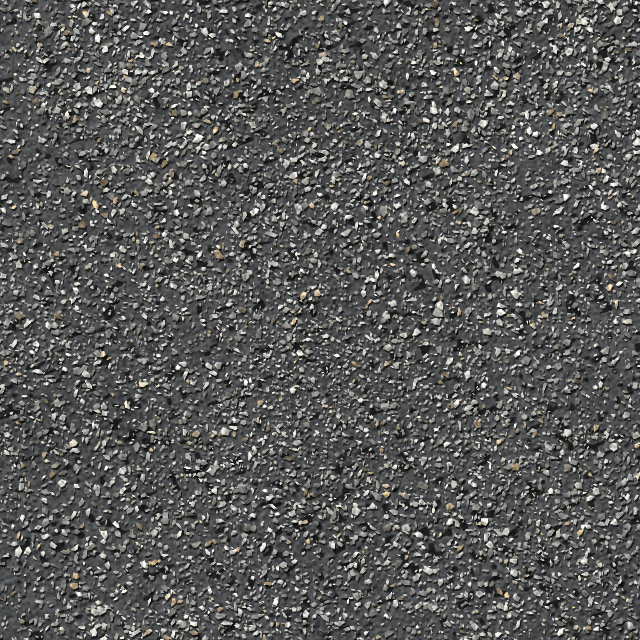
Write a three.js fragment shader that draws this texture.

```glsl
varying vec2 vUv;

const vec2 LIGHT = vec2(-0.45, 0.89);
const vec3 BINDER = vec3(0.292, 0.298, 0.304);
const vec3 PALE_STONE = vec3(1.0, 1.0, 0.965);
const vec3 TAN_STONE = vec3(1.0, 0.88, 0.69);
const float EDGE = 0.0009;
const float SHADOW_LENGTH = 0.0034;

float hash(vec2 p) {
  vec3 q = fract(p.xyx * 0.1031);
  q += dot(q, q.yzx + 33.33);
  return fract((q.x + q.y) * q.z);
}

float noise(vec2 p) {
  vec2 i = floor(p), f = fract(p);
  f = f * f * (3.0 - 2.0 * f);
  float low = mix(hash(i), hash(i + vec2(1.0, 0.0)), f.x);
  float high = mix(hash(i + vec2(0.0, 1.0)), hash(i + 1.0), f.x);
  return mix(low, high, f.y);
}

mat2 rotation(float angle) {
  float c = cos(angle), s = sin(angle);
  return mat2(c, -s, s, c);
}

// Irregular five-sided chip, cut by half planes
float chipDistance(vec2 p, float radius, vec2 seed) {
  float d = -1.0;
  for (int k = 0; k < 5; k++) {
    float side = float(k);
    float turn = 1.2566 * (side + 0.6 * hash(seed + side * 7.3));
    float reach = radius * mix(0.62, 1.08, hash(seed + side * 3.7 + 19.0));
    d = max(d, dot(p, vec2(cos(turn), sin(turn))) - reach);
  }
  return d;
}

// Scattered chips: coverage, tone, hue pick, slope towards the light
vec4 chips(vec2 uv, float grid, float density, float seed) {
  vec2 p = uv * grid;
  vec2 home = floor(p);
  vec4 best = vec4(0.0);
  for (int y = -1; y <= 1; y++) {
    for (int x = -1; x <= 1; x++) {
      vec2 cell = home + vec2(float(x), float(y));
      vec2 id = cell + seed;
      float patchiness = noise(cell / grid * 7.0 + seed) - 0.5;
      if (hash(id + 5.1) > density + 0.4 * patchiness) continue;
      vec2 centre = cell + 0.1 + 0.8 * vec2(hash(id), hash(id + 41.7));
      float angle = 0.4 + 2.7 * (hash(id + 11.3) - 0.5);
      float radius = mix(0.25, 0.47, hash(id + 23.9));
      float flatness = mix(1.1, 2.4, hash(id + 31.1));
      vec2 local = p - centre;
      vec2 q = rotation(angle) * local;
      q.y *= flatness;
      float width = EDGE * grid * 1.25;
      float cover = smoothstep(width, -width, chipDistance(q, radius, id));
      if (cover > best.x) {
        float slope = clamp(dot(local, LIGHT) / radius, -1.0, 1.0);
        best = vec4(cover, hash(id + 53.3), hash(id + 67.7), slope);
      }
    }
  }
  return best;
}

// Rough bitumen with lit bumps and dark pits
vec3 binder(vec2 uv) {
  vec2 p = rotation(0.35) * uv;
  float bumps = noise(p * vec2(150.0, 185.0));
  float lit = bumps - noise((p + LIGHT * 0.003) * vec2(150.0, 185.0));
  float grit = noise(uv * 245.0 + 17.0) - 0.5;
  float pits = smoothstep(0.69, 0.87, noise(p * vec2(85.0, 120.0) + 71.0));
  float stain = noise(uv * 6.0 + 3.0) - 0.5;
  float shade = 1.0 + 0.42 * lit + 0.5 * grit + 0.12 * stain;
  return BINDER * shade * (1.0 - 0.62 * pits);
}

// Pitted mineral surface
vec3 chipColour(vec2 uv, vec4 chip) {
  float tone = mix(0.43, 0.88, chip.y);
  float grain = noise(uv * 235.0 + 101.0) - 0.5;
  vec3 tint = mix(PALE_STONE, TAN_STONE, smoothstep(0.87, 0.98, chip.z));
  return tint * tone * (1.0 + 0.55 * grain + 0.13 * chip.w);
}

void main() {
  vec3 colour = binder(vUv);

  // Finer chips prevail in a band across the middle
  float coarseness = smoothstep(0.03, 0.24, abs(vUv.y - 0.45));

  // Layers run from fine slivers to coarse chips
  for (int i = 0; i < 3; i++) {
    float layer = float(i);
    float grid = 142.0 * pow(0.67, layer);
    float density = mix(0.48 - 0.10 * layer, 0.36 + 0.09 * layer, coarseness);
    float seed = 37.0 + 113.0 * layer;
    vec4 chip = chips(vUv, grid, density, seed);
    float shadow = chips(vUv + LIGHT * SHADOW_LENGTH, grid, density, seed).x;
    colour *= 1.0 - (0.38 + 0.13 * layer) * shadow;
    colour = mix(colour, chipColour(vUv, chip), chip.x);
  }

  gl_FragColor = vec4(clamp(colour, 0.0, 1.0), 1.0);
}
```
